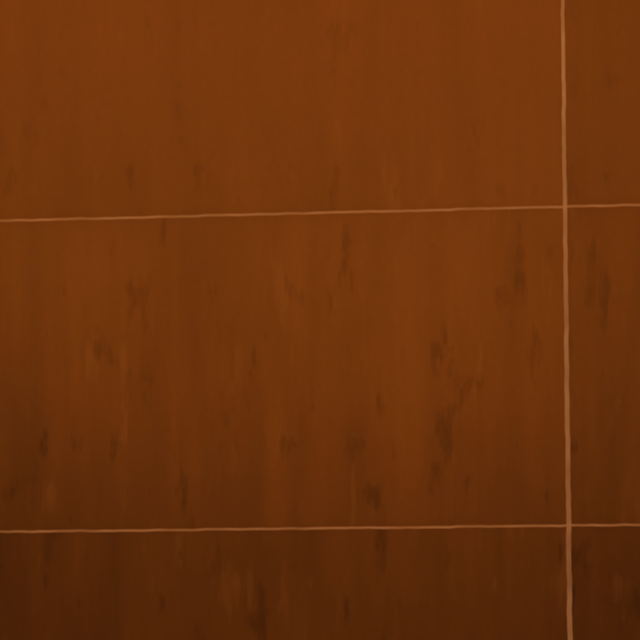
This texture is drawn by a WebGL 1 fragment shader. Its source:

```glsl
precision highp float;
// Large rust-brown wall panels parted by thin pale joints, slightly skewed.
// A sheared grid gives the joints; stretched value noise gives vertical
// streaks and smudges, over a glow that fades toward the bottom.

uniform vec2 u_resolution;

float hash(vec2 p) {
  return fract(sin(dot(p, vec2(127.1, 311.7))) * 43758.5453);
}

float noise(vec2 p) {
  vec2 i = floor(p), f = fract(p);
  f = f * f * (3.0 - 2.0 * f);
  return mix(mix(hash(i), hash(i + vec2(1.0, 0.0)), f.x),
             mix(hash(i + vec2(0.0, 1.0)), hash(i + vec2(1.0, 1.0)), f.x), f.y);
}

float fbm(vec2 p) {
  float sum = 0.0, amp = 0.5;
  for (int k = 0; k < 4; k++) {
    sum += amp * noise(p);
    p = p * 2.03 + 17.3;
    amp *= 0.5;
  }
  return sum;
}

// Soft line of the given half width, at least about a pixel wide
float line(float dist, float halfWidth) {
  float soft = 0.0011 + 0.5 / u_resolution.y;
  return 1.0 - smoothstep(halfWidth - soft, halfWidth + soft, abs(dist));
}

void main() {
  vec2 uv = gl_FragCoord.xy / u_resolution;

  // Sheared panel grid: joints lie at whole numbers
  float rowHeight = 0.486 + 0.014 * uv.x;
  vec2 grid = vec2(uv.x - 0.8905 + 0.0115 * uv.y,
                   (uv.y - 0.169 - 0.011 * uv.x) / rowHeight);
  vec2 panel = floor(grid);
  vec2 joint = (grid - floor(grid + 0.5)) * vec2(1.0, rowHeight);
  joint += 0.0012 * (vec2(noise(uv.yy * 45.0), noise(uv.xx * 40.0 + 9.0)) - 0.5);

  // Base glow, dimmer low down and toward the sides
  vec3 color = mix(vec3(0.335, 0.152, 0.034), vec3(0.455, 0.216, 0.052),
                   smoothstep(-0.05, 0.62, uv.y));
  color += vec3(0.02, 0.008, 0.002) * smoothstep(0.6, 1.0, uv.y);
  color *= 1.0 - 0.10 * pow(abs(uv.x - 0.55) * 1.8, 2.0) * (1.2 - uv.y);
  color *= 0.985 + 0.03 * hash(panel + 3.0);
  color *= 1.0 - 0.03 * step(0.0, grid.x) - 0.04 * step(grid.y, 0.0);

  // Vertical streaks and cloudy patches, stronger toward the bottom
  float wear = mix(1.0, 0.4, smoothstep(0.2, 0.95, uv.y));
  vec2 shift = panel * 7.7 + 20.0;
  float streak = fbm(uv * vec2(32.0, 3.5) + shift) - 0.47;
  float cloud = fbm(uv * vec2(6.0, 5.0) + shift) - 0.47;
  color *= 1.0 + wear * (0.20 * streak + 0.12 * cloud);

  // Sparse dark smudges and faint pale scuffs
  float smudge = smoothstep(0.60, 0.80, fbm(uv * vec2(38.0, 13.0) + shift + 40.0));
  float scuff = smoothstep(0.60, 0.82, fbm(uv * vec2(45.0, 9.0) + shift + 70.0));
  color *= 1.0 - 0.16 * wear * smudge;
  color += vec3(0.035, 0.022, 0.012) * wear * scuff;

  // Fine grain
  color *= 0.99 + 0.02 * noise(uv * vec2(190.0, 120.0));

  // Joints: soft shade beside them, then the pale lines
  vec2 shade = exp(-abs(joint) * 160.0);
  color *= 1.0 - 0.06 * max(shade.x, shade.y);
  float across = line(joint.y, 0.0021) * (0.72 + 0.28 * noise(uv.xx * 30.0));
  float upright = line(joint.x, mix(0.0042, 0.0029, uv.y))
                * (0.75 + 0.25 * noise(uv.yy * 34.0 + 5.0));
  color = mix(color, mix(vec3(0.56, 0.33, 0.17), vec3(0.62, 0.36, 0.18), uv.y), across);
  color = mix(color, mix(vec3(0.54, 0.33, 0.19), vec3(0.64, 0.39, 0.21), uv.y), upright);

  gl_FragColor = vec4(color, 1.0);
}
```
